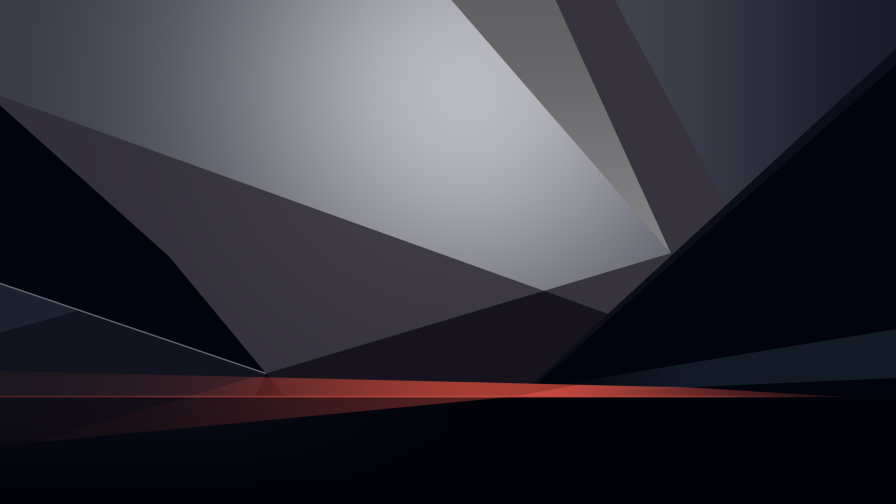
Write a Shadertoy shader that draws this background.

```glsl
// Dark angular facets around a soft silver glow, with a thin red ember band
// along a low horizon. Each facet is an intersection of half planes, painted
// back to front on a 16 by 9 unit stage with its origin at the lower left.

const vec2 STAGE = vec2(16.0, 9.0);

// Corners shared by several facets
const vec2 APEX = vec2(11.98, 4.48);
const vec2 HINGE = vec2(4.75, 2.33);
const vec2 WING_BEND = vec2(3.02, 4.42);
const vec2 EMBER_TIP = vec2(12.29, 2.083);
const vec2 EMBER_FOOT = vec2(9.17, 1.917);

const vec2 GLOW_CENTER = vec2(8.33, 7.4);
const float GLOW_RADIUS = 4.75;
const float HORIZON = 1.917;
const float EMBER_CENTER = 9.0;

const vec3 HAZE = vec3(0.20, 0.21, 0.25);
const vec3 GLOW = vec3(0.53, 0.52, 0.51);
const vec3 SILVER_LOW = vec3(0.50, 0.50, 0.51);
const vec3 SILVER_HIGH = vec3(0.38, 0.38, 0.39);
const vec3 SMOKE = vec3(0.21, 0.20, 0.235);
const vec3 STEEL = vec3(0.25, 0.26, 0.305);
const vec3 STEEL_DARK = vec3(0.10, 0.11, 0.165);
const vec3 SLAB_EDGE = vec3(0.19, 0.18, 0.225);
const vec3 SLAB_CORE = vec3(0.27, 0.255, 0.29);
const vec3 SHADOW = vec3(0.085, 0.075, 0.115);
const vec3 NIGHT = vec3(0.008, 0.015, 0.05);
const vec3 NIGHT_EDGE = vec3(0.045, 0.05, 0.095);
const vec3 FLOOR_LEFT = vec3(0.065, 0.075, 0.12);
const vec3 FLOOR_BLUE = vec3(0.11, 0.13, 0.185);
const vec3 BEAM_BLUE = vec3(0.07, 0.10, 0.15);
const vec3 EMBER = vec3(0.68, 0.25, 0.21);
const vec3 RIM = vec3(0.50, 0.50, 0.54);

float pixel; // size of one pixel in stage units

// Signed distance to the line a-b, positive on its left
float leftOf(vec2 p, vec2 a, vec2 b) {
    vec2 dir = normalize(b - a);
    return dir.x * (p.y - a.y) - dir.y * (p.x - a.x);
}

// Smooth coverage of a region that is positive inside
float cover(float d) {
    return smoothstep(-0.75 * pixel, 0.75 * pixel, d);
}

float stroke(float d, float halfWidth) {
    return cover(halfWidth - abs(d));
}

// Silver field and the three facets fanning out at the upper right
vec3 paintSky(vec2 p, float glow) {
    vec3 color = HAZE + GLOW * glow;
    vec3 silver = mix(SILVER_LOW, SILVER_HIGH, smoothstep(4.5, 9.0, p.y));
    vec3 steel = mix(STEEL, STEEL_DARK, smoothstep(11.0, 16.0, p.x));
    color = mix(color, silver, cover(leftOf(p, vec2(8.06, 9.0), APEX)));
    color = mix(color, SMOKE, cover(leftOf(p, vec2(9.92, 9.0), APEX)));
    return mix(color, steel, cover(leftOf(p, vec2(10.98, 9.0), vec2(12.92, 5.42))));
}

// Large slab, its shadow and the dark wings on both sides
vec3 paintSlabs(vec3 color, vec2 p, float glow) {
    float slab = cover(-leftOf(p, vec2(0.0, 7.29), vec2(10.79, 3.42)));
    float shade = cover(-leftOf(p, HINGE, APEX));
    color = mix(color, mix(SLAB_EDGE, SLAB_CORE, glow), slab);
    color = mix(color, mix(SMOKE, SHADOW, slab), shade);

    float leftWing = min(-leftOf(p, vec2(0.0, 7.12), WING_BEND),
                         -leftOf(p, WING_BEND, HINGE));
    color = mix(color, NIGHT, cover(leftWing));

    float rightWing = -leftOf(p, vec2(9.48, 2.13), vec2(16.0, 8.13));
    float rightCore = -leftOf(p, vec2(10.2, 2.70), vec2(16.0, 7.85));
    color = mix(color, NIGHT_EDGE, cover(rightWing));
    return mix(color, NIGHT, cover(min(rightWing, rightCore)));
}

// Left ramp with its bright rim, blue beam at the right, dark ground
vec3 paintGround(vec3 color, vec2 p) {
    float rim = leftOf(p, vec2(0.0, 3.94), HINGE);
    float ramp = min(-rim, leftOf(p, vec2(4.06, 0.875), HINGE));
    float rampTop = min(ramp, leftOf(p, vec2(0.0, 3.06), vec2(1.35, 3.44)));
    color = mix(color, FLOOR_LEFT, cover(ramp));
    color = mix(color, FLOOR_BLUE, cover(rampTop));
    color = mix(color, RIM, 0.8 * stroke(rim, 0.012) * cover(HINGE.x - p.x));

    float beam = min(-leftOf(p, vec2(10.2, 2.167), vec2(16.0, 3.125)),
                     leftOf(p, EMBER_TIP, vec2(16.0, 2.25)));
    color = mix(color, BEAM_BLUE, cover(beam) * smoothstep(9.5, 12.5, p.x));

    float facet = cover(leftOf(p, vec2(6.25, 0.458), EMBER_FOOT));
    float fade = smoothstep(0.0, HORIZON, p.y) * (1.0 - smoothstep(3.0, 9.2, p.x));
    vec3 ground = NIGHT * 0.75 + FLOOR_LEFT * 0.35 * facet * fade;
    return mix(color, ground, cover(HORIZON - p.y));
}

// Red band above the horizon and its dim reflection below
vec3 paintEmber(vec3 color, vec2 p) {
    float x = (p.x - EMBER_CENTER) / (p.x < EMBER_CENTER ? 4.9 : 3.9);
    float heat = exp(-x * x);
    float inner = cover(-leftOf(p, HINGE, APEX));
    float band = min(p.y - HORIZON, -leftOf(p, vec2(0.0, 2.375), EMBER_TIP));
    band = min(band, -leftOf(p, EMBER_TIP, vec2(15.0, HORIZON)));
    float reflection = min(HORIZON - p.y, leftOf(p, vec2(0.0, 1.04), EMBER_FOOT));
    float spark = min(band, -leftOf(p, EMBER_FOOT, vec2(10.42, 2.146)));

    color = mix(color, EMBER, cover(band) * (0.08 + 0.87 * heat) * mix(0.7, 1.0, inner));
    color += EMBER * 0.22 * cover(spark) * heat;
    color = mix(color, EMBER, cover(reflection) * (0.05 + 0.42 * heat) * mix(0.6, 1.0, inner));
    float line = stroke(p.y - HORIZON, 0.014) * (1.0 - smoothstep(12.5, 15.2, p.x));
    return mix(color, EMBER * 1.15, line * (0.3 + 0.6 * heat));
}

void mainImage(out vec4 fragColor, in vec2 fragCoord) {
    vec2 p = fragCoord / iResolution.xy * STAGE;
    pixel = STAGE.y / iResolution.y;
    vec2 q = (p - GLOW_CENTER) / GLOW_RADIUS;
    float glow = exp(-dot(q, q));

    vec3 color = paintSky(p, glow);
    color = paintSlabs(color, p, glow);
    color = paintGround(color, p);
    color = paintEmber(color, p);
    fragColor = vec4(color, 1.0);
}
```
